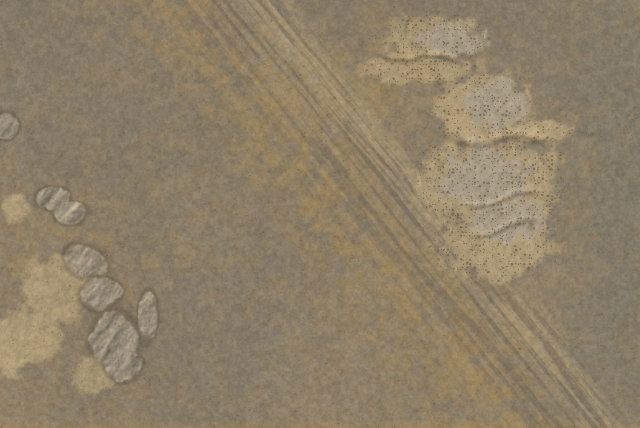
Reproduce this texture procedurally as a Shadertoy shader.

```glsl
// Weathered stone slab: grey-brown ground with ochre stains and diagonal scratches,
// a chipped cream patch on the right and flaky rocks on the left.
// Soft ellipse groups, warped by noise, place the parts; noise relief adds the grain.

#define GROUND  vec3(0.525, 0.482, 0.412)
#define OCHRE   vec3(0.610, 0.515, 0.355)
#define CREAM   vec3(0.685, 0.610, 0.470)
#define CHALK   vec3(0.645, 0.605, 0.540)
#define ROCK    vec3(0.570, 0.530, 0.460)
#define RUST    vec3(0.430, 0.340, 0.230)
#define STREAK_DIR vec2(0.630, -0.777)
#define STREAK_TOP vec2(0.605, 1.0)
#define GRAIN 0.11
#define WARP 0.034

// Ellipses: centre xy, radii zw, in units of canvas height
const vec4 CREAM_AREAS[11] = vec4[11](
    vec4(1.015, 0.912, 0.12, 0.052), vec4(0.985, 0.840, 0.14, 0.038),
    vec4(1.120, 0.745, 0.11, 0.085), vec4(1.245, 0.692, 0.10, 0.022),
    vec4(1.145, 0.570, 0.17, 0.135), vec4(1.160, 0.430, 0.14, 0.085),
    vec4(0.030, 0.200, 0.045, 0.085), vec4(0.095, 0.220, 0.055, 0.055),
    vec4(0.135, 0.320, 0.085, 0.085), vec4(0.220, 0.125, 0.050, 0.050),
    vec4(0.040, 0.510, 0.040, 0.035));
const vec4 CHALK_AREAS[4] = vec4[4](
    vec4(1.045, 0.910, 0.090, 0.042), vec4(1.155, 0.755, 0.070, 0.060),
    vec4(1.135, 0.580, 0.110, 0.090), vec4(1.180, 0.490, 0.100, 0.065));
const vec4 ROCK_AREAS[8] = vec4[8](
    vec4(0.008, 0.707, 0.030, 0.034), vec4(0.128, 0.532, 0.037, 0.028),
    vec4(0.165, 0.500, 0.037, 0.025), vec4(0.200, 0.390, 0.047, 0.042),
    vec4(0.235, 0.315, 0.045, 0.036), vec4(0.270, 0.210, 0.058, 0.064),
    vec4(0.350, 0.260, 0.024, 0.062), vec4(0.293, 0.150, 0.042, 0.040));
// Ledges: centre xy, half length, slope
const vec4 LEDGES[4] = vec4[4](
    vec4(0.985, 0.863, 0.12, -0.10), vec4(1.160, 0.675, 0.14, -0.03),
    vec4(1.170, 0.535, 0.10, 0.12), vec4(1.180, 0.465, 0.09, 0.15));

float hash(vec2 p) {
    vec3 q = fract(vec3(p.xyx) * 0.1031);
    q += dot(q, q.yzx + 33.33);
    return fract((q.x + q.y) * q.z);
}

float noise(vec2 p) {
    vec2 i = floor(p), f = fract(p);
    f = f * f * (3.0 - 2.0 * f);
    return mix(mix(hash(i), hash(i + vec2(1, 0)), f.x),
               mix(hash(i + vec2(0, 1)), hash(i + vec2(1, 1)), f.x), f.y);
}

float fbm(vec2 p) {
    float sum = 0.0, amp = 0.5;
    for (int i = 0; i < 5; i++) {
        sum += amp * noise(p);
        p = mat2(1.6, 1.2, -1.2, 1.6) * p + 17.3;
        amp *= 0.5;
    }
    return sum;
}

// 1 at the centre of an ellipse, 0 on its rim, negative outside
float blob(vec2 p, vec4 e) { return 1.0 - length((p - e.xy) / e.zw); }

float band(float x, float centre, float width) {
    float d = (x - centre) / width;
    return exp(-d * d);
}

// Layered rock surface, tilted towards the upper right
float rockHeight(vec2 p) {
    vec2 q = vec2(dot(p, vec2(0.6, 0.8)), dot(p, vec2(-0.8, 0.6)));
    return fbm(q * vec2(16.0, 48.0)) + 0.5 * fbm(p * 45.0);
}

// Scattered round pits, one at most per cell
float pits(vec2 p, float density) {
    vec2 cell = floor(p), centre = 0.3 + 0.4 * vec2(hash(cell + 3.1), hash(cell + 8.7));
    float radius = 0.12 + 0.2 * hash(cell + 5.3);
    float dotMask = 1.0 - smoothstep(radius * 0.5, radius + 0.1, length(fract(p) - centre));
    return dotMask * step(hash(cell), density);
}

void mainImage(out vec4 fragColor, in vec2 fragCoord) {
    vec2 p = fragCoord / iResolution.y;
    vec2 warped = p + WARP * (vec2(fbm(p * 14.0), fbm(p * 14.0 + 40.0)) - 0.48);
    float cloud = fbm(p * 4.0 + 5.0), detail = fbm(p * 38.0), fine = fbm(p * 95.0);

    // Coordinates along and across the scratches
    vec2 fromTop = p - STREAK_TOP;
    float along = dot(fromTop, STREAK_DIR);
    float across = dot(fromTop, vec2(-STREAK_DIR.y, STREAK_DIR.x));
    float scratch = fbm(vec2(along * 5.0, across * 95.0) + 9.0);

    // Ground with ochre stains
    vec3 col = GROUND * (0.94 + 0.12 * cloud);
    col = mix(col, vec3(0.49, 0.47, 0.405), 0.5 * smoothstep(1.2, 1.5, p.x));
    float stain = 0.30 * smoothstep(0.42, 0.68, cloud * 0.5 + detail * 0.55);
    stain += 0.62 * band(across, -0.17, 0.13) * smoothstep(0.2, 0.65, scratch * 0.5 + detail * 0.5);
    stain += 0.35 * band(length((p - vec2(0.17, 0.35)) / vec2(1.0, 1.3)), 0.0, 0.2) * detail * 1.6;
    stain += 0.45 * band(length(p - vec2(0.92, 0.84)), 0.0, 0.14) * detail * 1.8;
    stain += 0.5 * (1.0 - smoothstep(0.005, 0.035, p.y + 0.02 * detail));
    col = mix(col, OCHRE, clamp(stain, 0.0, 0.9));

    // Pale and dark scratches
    float pale = band(across, 0.005, 0.045) * smoothstep(0.33, 0.62, scratch);
    pale += 0.35 * band(across, -0.13, 0.06) * smoothstep(0.48, 0.68, scratch);
    col = mix(col, CREAM, 0.62 * min(pale, 1.0));
    float dark = band(across, -0.06, 0.09) * smoothstep(0.52, 0.30, scratch);
    col = mix(col, vec3(0.45, 0.40, 0.335), 0.5 * dark);

    // Chipped cream plaster with chalky centres
    float cream = -9.0, chalk = -9.0, rock = -9.0;
    for (int i = 0; i < 11; i++) cream = max(cream, blob(warped, CREAM_AREAS[i]));
    for (int i = 0; i < 4; i++) chalk = max(chalk, blob(warped, CHALK_AREAS[i]));
    for (int i = 0; i < 8; i++) rock = max(rock, blob(warped, ROCK_AREAS[i]));
    float creamMask = smoothstep(-0.12, 0.28, cream + 0.9 * (detail - 0.48));
    col = mix(col, CREAM * (0.91 + 0.18 * cloud), 0.82 * creamMask);
    col = mix(col, CHALK, 0.75 * smoothstep(0.0, 0.25, chalk + 1.1 * (detail - 0.48)));

    // Ledges: shadow line below a lit edge
    for (int i = 0; i < 4; i++) {
        vec2 d = warped - LEDGES[i].xy;
        float edge = d.y - LEDGES[i].w * d.x - 0.012 * sin(d.x * 32.0);
        float reach = 1.0 - smoothstep(0.6, 1.0, abs(d.x) / LEDGES[i].z);
        col *= 1.0 + reach * (0.09 * band(edge, 0.010, 0.008) - 0.17 * band(edge, -0.003, 0.006));
    }

    // Rocks lit from the upper left, with a soft shadow at the rim
    float relief = rockHeight(p) - rockHeight(p + vec2(-0.004, 0.005));
    float rockMask = smoothstep(-0.05, 0.12, rock + 0.5 * (detail - 0.48));
    col *= 1.0 - 0.14 * band(rock, -0.08, 0.14);
    col = mix(col, ROCK * (1.04 + 0.95 * relief), 0.88 * rockMask);

    // Rusty pits, densest on the plaster
    float plaster = smoothstep(-0.3, 0.2, cream) * smoothstep(0.75, 0.95, p.x);
    float pitMask = pits(p * 95.0, 0.02 + 0.26 * plaster) + pits(p * 150.0 + 7.0, 0.04 + 0.2 * plaster);
    col = mix(col, RUST, min(pitMask, 1.0) * (0.35 + 0.25 * plaster));

    // Sandy grain
    col *= 1.0 + GRAIN * (fine - 0.48) * 2.0 + GRAIN * 0.7 * (noise(p * 260.0) - 0.5);
    fragColor = vec4(clamp(col, 0.0, 1.0), 1.0);
}
```
